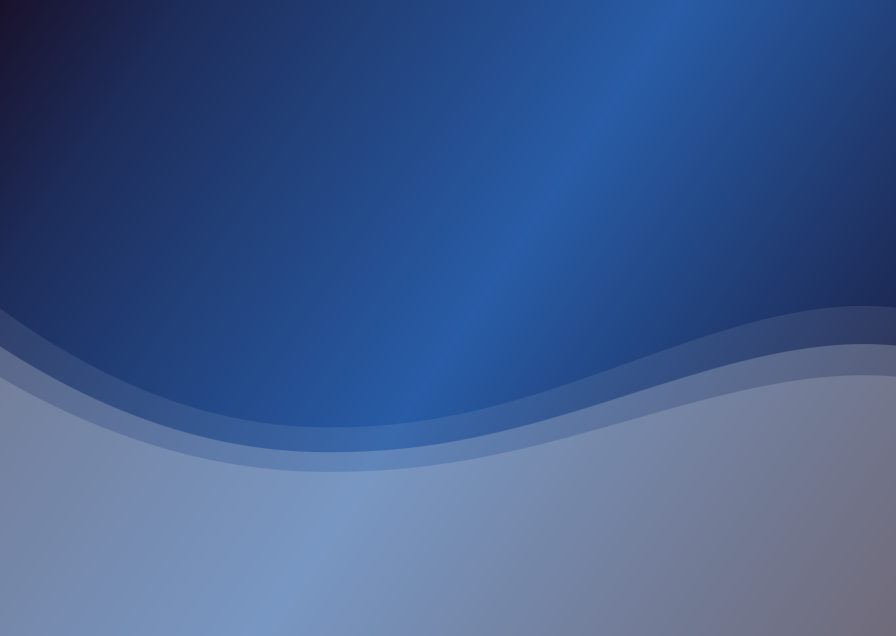
This background is drawn by a Shadertoy shader. Its source:

```glsl
// Sheen: positions along the diagonal axis, in canvas widths
const float SHEEN_TILT = 0.474;
const float LEFT_NAVY_POS = 0.22;
const float RIDGE_POS = 0.762;
const float RIGHT_NAVY_POS = 1.19;
const float END_POS = 1.474;
const vec3 DARK = vec3(0.098, 0.068, 0.170);
const vec3 NAVY = vec3(0.115, 0.180, 0.360);
const vec3 RIDGE_BLUE = vec3(0.157, 0.360, 0.650);

// Waves: heights are fractions of the canvas height
const int WAVE_COUNT = 3;
const vec3 VEIL = vec3(0.92);
const vec3 WAVE_TROUGH = vec3(0.328, 0.289, 0.258);
const vec3 WAVE_RISE = vec3(0.191, 0.170, 0.152);
const vec3 WAVE_OPACITY = vec3(0.09, 0.22, 0.17);
const float TROUGH_X = 0.365;
const float CREST_X = 0.964;
const float LEFT_RISE = 0.98;
const float CREST_SKEW = 1.13;

float ramp(float from, float to, float x) {
    return clamp((x - from) / (to - from), 0.0, 1.0);
}

// Diagonal blue sheen, dark at two opposite corners
vec3 sheen(vec2 uv) {
    float s = uv.x + SHEEN_TILT * (1.0 - uv.y);
    vec3 color = mix(DARK, NAVY, ramp(0.0, LEFT_NAVY_POS, s));
    color = mix(color, RIDGE_BLUE, ramp(LEFT_NAVY_POS, RIDGE_POS, s));
    color = mix(color, NAVY, ramp(RIDGE_POS, RIGHT_NAVY_POS, s));
    return mix(color, DARK, ramp(RIGHT_NAVY_POS, END_POS, s));
}

// Shared profile: 0 in the trough, 1 on the right crest
float waveProfile(float x) {
    float left = max(TROUGH_X - x, 0.0) / TROUGH_X;
    float right = max(x - TROUGH_X, 0.0) / (CREST_X - TROUGH_X);
    right = pow(right, CREST_SKEW);
    return LEFT_RISE * left * left + right * right * (3.0 - 2.0 * right);
}

void mainImage(out vec4 fragColor, in vec2 fragCoord) {
    vec2 uv = fragCoord / iResolution.xy;
    vec3 color = sheen(uv);
    float profile = waveProfile(uv.x);

    // Stack the translucent waves from the highest to the lowest
    for (int i = 0; i < WAVE_COUNT; i++) {
        float depth = WAVE_TROUGH[i] + WAVE_RISE[i] * profile - uv.y;
        float edge = max(fwidth(depth), 1e-5);
        float coverage = clamp(0.5 + depth / edge, 0.0, 1.0);
        color = mix(color, VEIL, WAVE_OPACITY[i] * coverage);
    }

    fragColor = vec4(color, 1.0);
}
```
